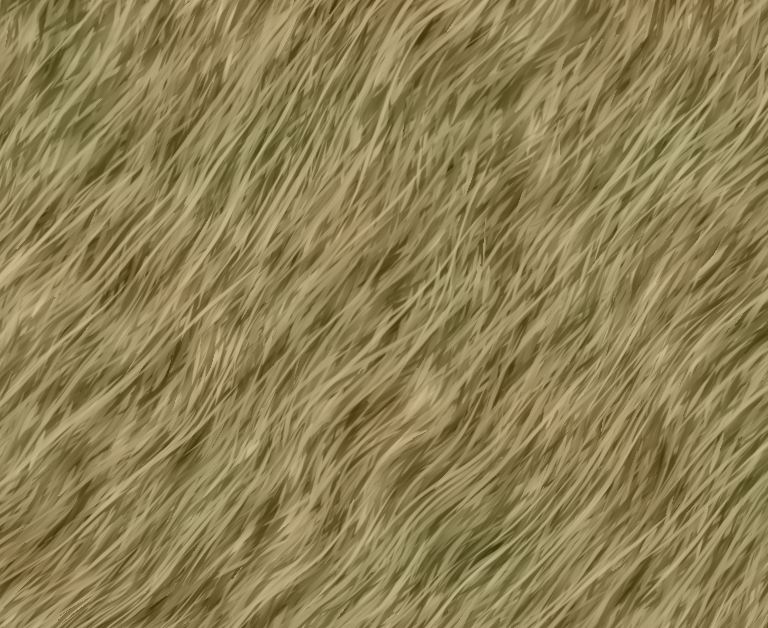
Reproduce this texture procedurally as a Shadertoy shader.

```glsl
// Draws a field of dry, wind-swept grass: dense short blades under long pale straws.

const vec3 SHADOW_OLIVE = vec3(0.32, 0.27, 0.10);
const vec3 PALE_STRAW = vec3(0.76, 0.70, 0.53);
const float LEAN = 0.82;      // mean blade angle above the horizontal, radians
const int TURF_LAYERS = 16;
const int STRAW_LAYERS = 6;

vec2 hash2(vec2 p) {
    vec3 h = fract(p.xyx * vec3(0.1031, 0.1030, 0.0973));
    h += dot(h, h.yzx + 33.33);
    return fract((h.xx + h.yz) * h.zy);
}

float gradientDot(vec2 cell, vec2 offset) {
    float angle = 6.2832 * hash2(cell).x;
    return dot(vec2(cos(angle), sin(angle)), offset);
}

// Gradient noise, about -0.7 to 0.7
float gradientNoise(vec2 p) {
    vec2 i = floor(p), f = fract(p);
    vec2 u = f * f * f * (f * (f * 6.0 - 15.0) + 10.0);
    vec2 e = vec2(0.0, 1.0);
    return mix(mix(gradientDot(i, f), gradientDot(i + e.yx, f - e.yx), u.x),
               mix(gradientDot(i + e.xy, f - e.xy), gradientDot(i + e.yy, f - e.yy), u.x), u.y);
}

// Coordinates as (across, along) a blade direction
vec2 bladeFrame(vec2 p, float angle) {
    float c = cos(angle), s = sin(angle);
    return vec2(s * p.x - c * p.y, c * p.x + s * p.y);
}

// Bends the field: steeper towards the top, with gentle local swirls
vec2 windBend(vec2 p) {
    float swirl = gradientNoise(p * 1.9 + 7.3) + 0.3 * gradientNoise(p * 5.0 + 2.1);
    return vec2(p.x + 0.17 * p.y * p.y + 0.09 * swirl, p.y);
}

// One tapered blade per grid cell: returns (coverage, random shade)
vec2 bladeLayer(vec2 q, vec2 cellSize, float width, float tilt, float density, float seed, float soft) {
    vec2 home = floor(q / cellSize);
    vec2 best = vec2(0.0);
    for (int j = -1; j <= 1; j++) {
        for (int i = -1; i <= 1; i++) {
            vec2 cell = home + vec2(i, j);
            vec2 place = hash2(cell + seed * 17.31);
            vec2 form = hash2(cell + seed * 29.17 + 91.7);
            vec2 look = hash2(cell + seed * 11.93 + 43.1);
            vec2 d = q - (cell + place) * cellSize;
            float along = d.y / (cellSize.y * mix(0.28, 0.58, form.x));
            float across = abs(d.x - d.y * tilt * (2.0 * form.y - 1.0));
            float taper = 1.0 - along * along;
            float halfWidth = width * mix(0.6, 1.3, place.y) * max(taper, 0.0);
            float cover = 1.0 - smoothstep(halfWidth - soft, halfWidth + soft, across);
            cover *= smoothstep(0.0, 0.25, taper) * step(look.x, density);
            if (cover > best.x) best = vec2(cover, look.y);
        }
    }
    return best;
}

// Short overlapping blades, darker at the bottom of the stack
float paintTurf(float tone, vec2 p, float soft) {
    for (int i = 0; i < TURF_LAYERS; i++) {
        float seed = float(i) + 1.0;
        float height = float(i) / float(TURF_LAYERS - 1);
        vec2 vary = hash2(vec2(seed, 5.0));
        vec2 q = bladeFrame(p, LEAN + 0.42 * (vary.x - 0.5));
        float size = mix(0.8, 1.5, vary.y);
        vec2 blade = bladeLayer(q, vec2(0.016, 0.095) * size, 0.0034, 0.16, 0.9, seed, soft);
        float shade = mix(-0.05, 0.10, height) + 0.85 * blade.y;
        tone = mix(tone, shade, 0.82 * blade.x);
    }
    return tone;
}

// Long, sparse, sunlit stems over the turf
float paintStraws(float tone, vec2 p, float soft) {
    for (int i = 0; i < STRAW_LAYERS; i++) {
        float seed = float(i) + 40.0;
        vec2 vary = hash2(vec2(seed, 9.0));
        vec2 q = bladeFrame(p, LEAN + 0.34 * (vary.x - 0.5));
        vec2 cellSize = vec2(0.06, 0.40) * mix(0.65, 1.2, vary.y);
        vec2 straw = bladeLayer(q, cellSize, 0.0029, 0.12, 0.7, seed, soft);
        tone = mix(tone, mix(0.70, 1.08, straw.y), 0.8 * straw.x);
    }
    return tone;
}

void mainImage(out vec4 fragColor, in vec2 fragCoord) {
    vec2 p = fragCoord / iResolution.y;
    vec2 bent = windBend(p);
    vec2 q = bladeFrame(bent, LEAN);
    float soft = max(0.0017, 0.7 / iResolution.y);

    // Turf with shaded hollows and fine streaks
    float tone = paintTurf(0.3, bent, soft);
    float hollows = gradientNoise(q * vec2(17.0, 6.0));
    float streaks = gradientNoise(q * vec2(55.0, 13.0) + 31.0);
    float patches = gradientNoise(p * 3.5 + 13.0);
    tone += 0.34 * hollows + 0.28 * streaks + 0.10 * patches;
    tone = paintStraws(tone, bent, soft);

    // Straw colours with a faint drift between brown and green
    vec3 color = mix(SHADOW_OLIVE, PALE_STRAW, clamp(tone, -0.15, 1.12));
    float drift = gradientNoise(p * 4.5 + 57.0);
    color += 0.03 * drift * vec3(1.0, -0.4, -0.3);
    fragColor = vec4(color, 1.0);
}
```
